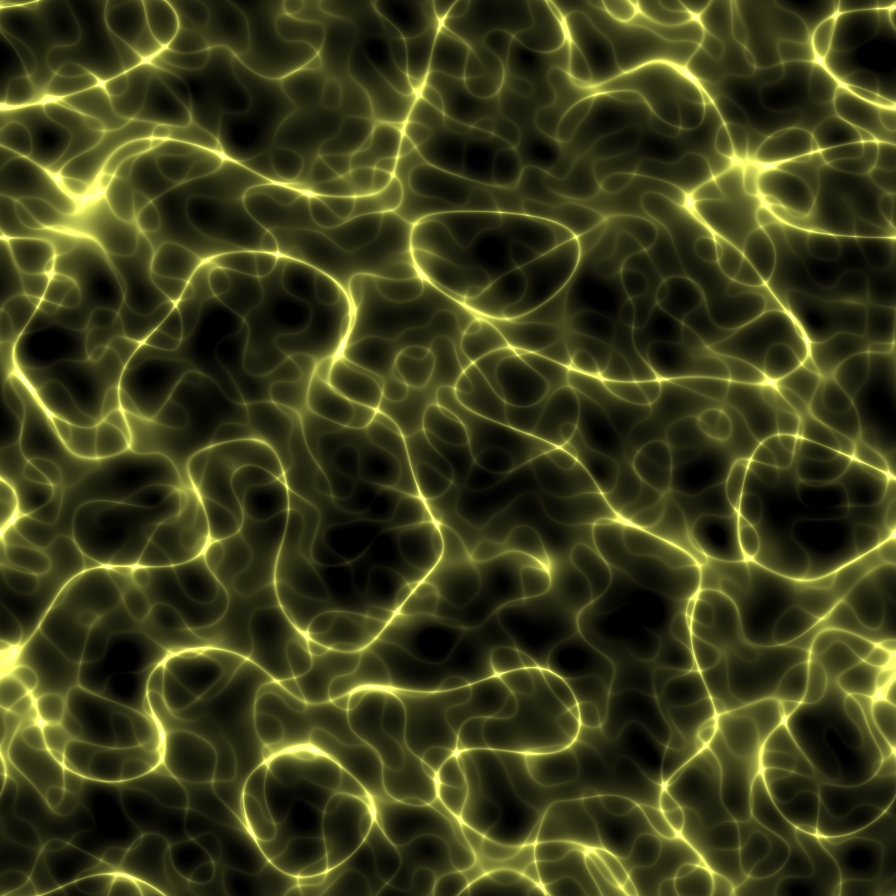
Reproduce this texture procedurally as a Shadertoy shader.

```glsl
// Glowing yellow filaments on a dark ground, like a web of electric arcs.
// Each layer is a sum of sines with whole-number wave vectors, so it tiles;
// light flares along the zero lines of a layer, and the layers multiply.

const float PI = 3.14159265;

float hash(float n) {
    return fract(sin(n * 12.9898 + 4.137) * 4375.853);
}

// Smooth random field of unit variance, wrapping on the unit square.
float waveField(vec2 p, float frequency, float seed) {
    const int WAVES = 18;
    float sum = 0.0;
    for (int i = 0; i < WAVES; i++) {
        float id = float(i) + seed;
        float angle = PI * (float(i) + hash(id)) / float(WAVES);
        float radius = frequency * mix(0.3, 1.5, hash(id + 31.7));
        vec2 wave = floor(radius * vec2(cos(angle), sin(angle)) + 0.5);
        sum += sin(2.0 * PI * (dot(wave, p) + hash(id + 67.3)));
    }
    return sum * sqrt(2.0 / float(WAVES));
}

void mainImage(out vec4 fragColor, in vec2 fragCoord) {
    vec2 uv = fragCoord / iResolution.xy;

    // Broad arcs first, then finer and fainter threads
    float glow = 0.15;
    float hollow = 0.0;
    float frequency = 4.2;
    float strength = 0.44;
    for (int layer = 0; layer < 3; layer++) {
        float field = waveField(uv, frequency, 113.0 * float(layer) + 5.0);
        float core = 0.007 * frequency;
        glow *= pow(field * field + core * core, -0.5 * strength);
        hollow += 0.012 * field * field;
        frequency *= 2.0;
        strength *= 0.67;
    }

    // Deepen the gaps and tint; the brightest knots bleach toward white
    float light = max(glow - hollow, 0.0);
    vec3 arcTint = vec3(0.97, 1.0, 0.4);
    fragColor = vec4(min(light * arcTint, 1.0), 1.0);
}
```
